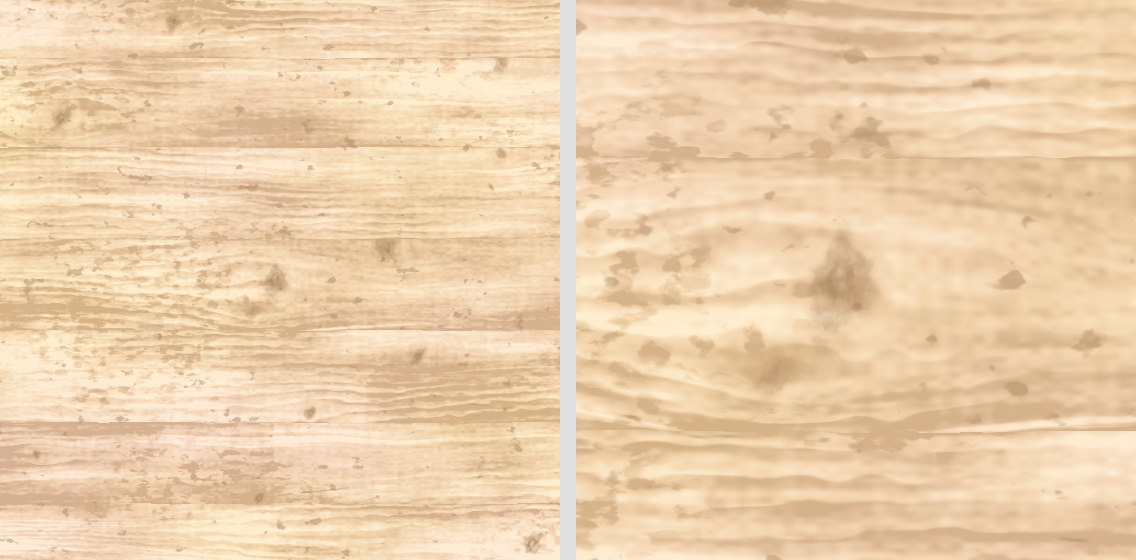
Left, the full canvas; right, a detail of the centre.
Give the GLSL for this texture, as a Shadertoy shader.

```glsl
// Pale bleached pine planks with fine horizontal grain, soft knots, cracks and worn speckle.

const vec3 KNOT_BROWN = vec3(0.68, 0.54, 0.39);
const vec3 DARK_WOOD  = vec3(0.83, 0.69, 0.53);
const vec3 MID_WOOD   = vec3(0.952, 0.832, 0.682);
const vec3 PALE_WOOD  = vec3(0.995, 0.928, 0.815);
const vec3 ROSY_SHIFT = vec3(0.0, -0.02, 0.09);
const float SEAMS[6] = float[6](0.10, 0.245, 0.41, 0.573, 0.737, 0.896);
const float BASE_TONE = 0.57;
const float CONTRAST  = 1.3;
const float RING_RATE = 62.0;
const int KNOT_COUNT  = 13;
const int CRACK_COUNT = 7;

float hash(vec2 p) {
    vec3 q = fract(vec3(p.xyx) * 0.1031);
    q += dot(q, q.yzx + 33.33);
    return fract((q.x + q.y) * q.z);
}

float noise(vec2 p) {
    vec2 i = floor(p), f = fract(p);
    f = f * f * (3.0 - 2.0 * f);
    return mix(mix(hash(i), hash(i + vec2(1, 0)), f.x),
               mix(hash(i + vec2(0, 1)), hash(i + vec2(1, 1)), f.x), f.y);
}

// Octaves are turned a little so that no square cells show.
float fbm(vec2 p) {
    float sum = 0.0, amp = 0.53;
    for (int i = 0; i < 4; i++) {
        sum += amp * noise(p);
        p = mat2(1.8, 0.85, -0.85, 1.8) * p + 17.7;
        amp *= 0.5;
    }
    return sum;
}

// Plank number in x, signed distance to the nearest seam in y.
vec2 plankAt(float y) {
    float id = 0.0, nearest = 1.0;
    for (int i = 0; i < 6; i++) {
        float d = y - SEAMS[i];
        id += step(0.0, d);
        if (abs(d) < abs(nearest)) nearest = d;
    }
    return vec2(id, nearest);
}

void mainImage(out vec4 fragColor, in vec2 fragCoord) {
    vec2 p = fragCoord / iResolution.y;
    float pixel = 1.0 / iResolution.y;
    vec2 plank = plankAt(p.y + 0.005 * (fbm(vec2(p.x * 9.0, 3.0)) - 0.5));
    vec2 offset = vec2(plank.x * 13.7, plank.x * 5.3);

    // Knots push the grain apart and leave smudged oval cores.
    float bend = 0.0, core = 0.0, halo = 0.0, shade = 0.0;
    for (int i = 0; i < KNOT_COUNT; i++) {
        float k = float(i);
        vec2 centre = vec2(hash(vec2(k, 4.1)), (k + 0.2 + 0.6 * hash(vec2(k, 8.7))) / float(KNOT_COUNT));
        if (plankAt(centre.y).x != plank.x) continue;
        float size = mix(0.005, 0.025, pow(hash(vec2(k, 2.3)), 1.3));
        vec2 d = p - centre;
        d.x += d.y * (hash(vec2(k, 6.6)) - 0.5);
        vec2 e = d * vec2(0.55, 1.0) / (size * 3.0);
        bend -= 0.7 * d.y * exp(-dot(e, e));
        float r = length(d * vec2(1.1, 0.85)) / size + 1.1 * (fbm(d * 75.0 + k * 9.0) - 0.5);
        float grit = 0.3 + 0.9 * fbm(d * vec2(190.0, 130.0) + k) + 0.15 * sin(r * 11.0);
        core = max(core, (1.0 - smoothstep(0.2, 1.15, r)) * grit);
        halo += exp(-4.0 * (r - 1.6) * (r - 1.6)) * smoothstep(-size, size, d.x);
        shade += exp(-0.25 * r * r);
    }

    // Warped coordinate that runs across the grain.
    float across = p.y + bend + 0.04 * (fbm(vec2(p.x * 2.2, p.y * 5.0) + offset) - 0.5)
                 + 0.006 * (fbm(vec2(p.x * 12.0, p.y * 24.0) + offset) - 0.5);
    vec2 g = vec2(p.x, across) + offset;
    vec2 fine = vec2(p.x, mix(p.y, across, 0.5)) + offset;

    // Growth rings: slow darkening, then a sharper pale edge, frayed along the way.
    float fray = 0.45 * (noise(fine * vec2(45.0, 150.0)) - 0.5);
    float phase = fract(across * RING_RATE + 3.0 * noise(g * vec2(1.3, 11.0)) + fray);
    float ring = smoothstep(0.0, 0.75, phase) * (1.0 - smoothstep(0.8, 1.0, phase));
    float ringMask = smoothstep(0.35, 0.75, fbm(g * vec2(2.2, 9.0) + 31.0));

    // Broad tones, grain bands, fibres and grit.
    float blotch = fbm(p * vec2(2.4, 5.0) + offset + 7.0);
    float cloud  = fbm(p * vec2(7.0, 15.0) + 12.0);
    float bands  = noise(g * vec2(1.8, 38.0));
    float streak = noise(fine * vec2(6.0, 110.0));
    float fibre  = noise(fine * vec2(24.0, 240.0));
    float grit   = noise(fine * vec2(150.0, 270.0));
    float sawing = noise(p * vec2(140.0, 14.0)) - 0.5;

    float tone = 1.05 * (blotch - 0.5) + 0.5 * (cloud - 0.5) + 0.36 * (bands - 0.5)
               + 0.26 * (streak - 0.5) + 0.21 * (fibre - 0.5) + 0.18 * (grit - 0.5)
               + 0.08 * sawing - 0.38 * ringMask * (ring - 0.45)
               + 0.10 * (hash(vec2(plank.x, 5.0)) - 0.5);
    tone = BASE_TONE + CONTRAST * tone + 0.14 * min(halo, 1.0) - 0.16 * min(shade, 1.0);

    // Worn patches of tiny flecks, and thin pale streaks.
    float worn = smoothstep(0.48, 0.68, fbm(p * vec2(3.0, 7.0) + offset + 50.0));
    float flecks = smoothstep(0.52, 0.68, fbm(fine * vec2(65.0, 130.0)));
    tone += worn * (0.07 - 0.42 * flecks);
    tone += 0.4 * smoothstep(0.8, 0.95, noise(g * vec2(1.2, 85.0) + 90.0));

    // Faint shade and a broken soft line along the seams.
    float seamWear = smoothstep(0.4, 0.7, fbm(vec2(p.x * 11.0, plank.x * 3.0 + 20.0)));
    float seamLine = 1.0 - smoothstep(0.0, 0.0025 + pixel, abs(plank.y));
    tone -= 0.14 * exp(-abs(plank.y) * 80.0) + 0.38 * seamWear * seamLine;

    // Thin tapering cracks, nearly parallel to the grain.
    float crack = 0.0;
    for (int i = 0; i < CRACK_COUNT; i++) {
        float k = float(i);
        vec2 d = p - vec2(hash(vec2(k, 11.2)), hash(vec2(k, 15.8)));
        float reach = mix(0.02, 0.13, hash(vec2(k, 19.4)));
        d.y += d.x * 0.2 * (hash(vec2(k, 23.1)) - 0.5) + 0.006 * (fbm(vec2(p.x * 30.0, k)) - 0.5);
        float taper = 1.0 - smoothstep(0.2, 1.0, abs(d.x) / reach);
        float broken = smoothstep(0.2, 0.6, noise(vec2(p.x * 70.0, k)));
        crack = max(crack, taper * broken * (1.0 - smoothstep(0.0, 0.0012 + pixel, abs(d.y))));
    }
    float pit = smoothstep(0.72, 0.82, fbm(p * vec2(42.0, 60.0) + 40.0));

    tone = clamp(tone, 0.0, 1.0);
    vec3 color = mix(DARK_WOOD, MID_WOOD, smoothstep(-0.1, 0.52, tone));
    color = mix(color, PALE_WOOD, smoothstep(0.38, 0.98, tone));
    color += ROSY_SHIFT * (fbm(p * vec2(2.5, 5.0) + 70.0) - 0.47);
    color = mix(color, KNOT_BROWN, clamp(0.8 * core + 0.5 * crack + 0.5 * pit, 0.0, 0.85));
    fragColor = vec4(color, 1.0);
}
```
